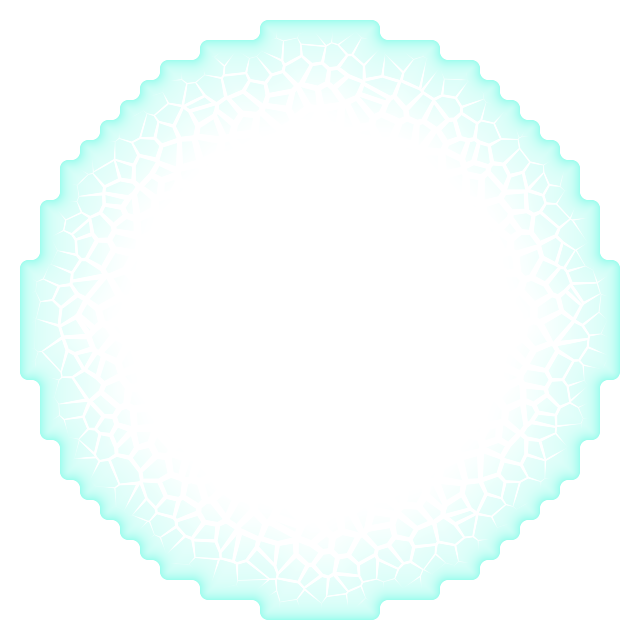
Give the GLSL for this background, as a WebGL 1 fragment shader.

```glsl
precision highp float;
// A stepped disc with rounded steps, an aqua rim glow and white cracks that swallow its centre.

uniform vec2 u_resolution;

vec2 hash2(vec2 p) {
  vec2 q = vec2(dot(p, vec2(127.1, 311.7)), dot(p, vec2(269.5, 183.3)));
  return fract(sin(q) * 43758.5453);
}

// Height of the stepped disc in one column of blocks
float columnHeight(float column) {
  float x = column + 0.5;
  return floor(sqrt(max(218.0 - x * x, 0.0)) + 0.5);
}

// Distance to the region above and right of a rounded corner
float cornerDistance(vec2 p, vec2 corner, float radius) {
  vec2 q = corner + radius - p;
  return length(max(q, 0.0)) + min(max(q.x, q.y), 0.0) - radius;
}

float roundUnion(float a, float b, float radius) {
  return max(radius, min(a, b)) - length(max(radius - vec2(a, b), 0.0));
}

// Depth below the rim in blocks: positive inside the disc
float discDepth(vec2 p) {
  const float radius = 0.42;
  float depth = 100.0;
  float previous = 99.0;
  p = abs(p);
  for (int i = 0; i < 16; i++) {
    float column = float(i);
    float height = columnHeight(column);
    if (height < previous) {
      vec2 corner = vec2(i == 0 ? -9.0 : column, height < 0.5 ? -9.0 : height);
      depth = roundUnion(depth, cornerDistance(p, corner, radius), radius);
    }
    previous = height;
  }
  return depth;
}

// Distance to the nearest Voronoi border
float crackDistance(vec2 p) {
  vec2 cell = floor(p);
  vec2 nearest = vec2(9.0);
  for (int j = -1; j <= 1; j++) {
    for (int i = -1; i <= 1; i++) {
      vec2 g = cell + vec2(float(i), float(j));
      vec2 offset = g + hash2(g) - p;
      if (dot(offset, offset) < dot(nearest, nearest)) nearest = offset;
    }
  }
  float border = 9.0;
  for (int j = -2; j <= 2; j++) {
    for (int i = -2; i <= 2; i++) {
      vec2 g = cell + vec2(float(i), float(j));
      vec2 offset = g + hash2(g) - p;
      vec2 gap = offset - nearest;
      if (dot(gap, gap) > 0.0001) {
        border = min(border, dot(0.5 * (nearest + offset), normalize(gap)));
      }
    }
  }
  return border;
}

void main() {
  // The canvas is 32 blocks wide, centred on the disc
  float pixel = 32.0 / min(u_resolution.x, u_resolution.y);
  vec2 p = (gl_FragCoord.xy - 0.5 * u_resolution) * pixel;
  float depth = discDepth(p);

  // Rim glow over a pale body that fades inward
  float body = 0.115 * (1.0 - smoothstep(0.8, 5.2, depth));
  float tint = body + 0.27 * exp(-2.6 * max(depth, 0.0));

  // Cracks widen with depth
  float width = 0.05 * (depth - 0.5);
  float crack = 1.0 - smoothstep(width - 0.5 * pixel, width + 0.5 * pixel, crackDistance(p));
  tint *= 1.0 - crack * smoothstep(0.5, 1.3, depth);

  tint *= smoothstep(-0.5 * pixel, 0.5 * pixel, depth);
  gl_FragColor = vec4(1.0 - tint * vec3(1.0, 0.025, 0.18), 1.0);
}
```
